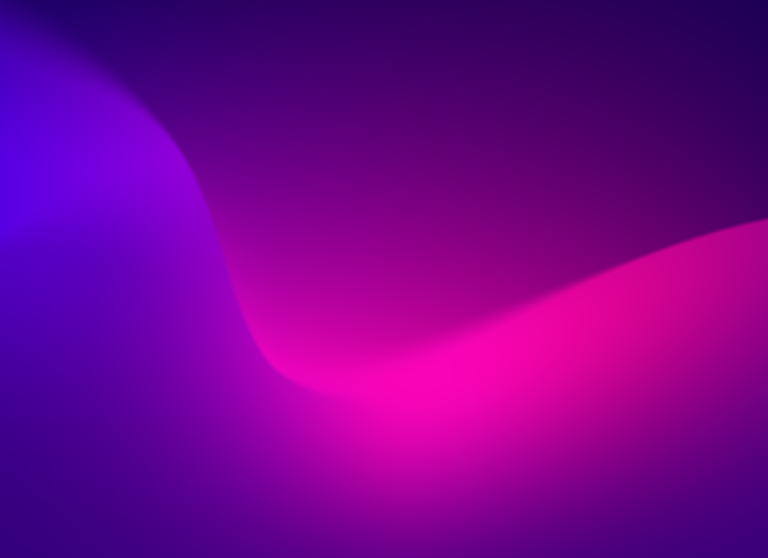
Reproduce this background procedurally as a WebGL 2 fragment shader.

```glsl
#version 300 es
precision highp float;
// Soft violet and magenta waves: a dusky backdrop, a glowing pink ribbon rising
// to the right and a blue fold on the left. Each layer is a smooth colour field,
// cut out by a Hermite curve whose edge runs from blurred to crisp.
uniform vec2 u_resolution;
out vec4 fragColor;

const float ASPECT = 1.381;
const vec3 DUSK = vec3(0.18, 0.0, 0.47);
const vec3 BLUE = vec3(0.36, 0.0, 0.90);

float bell(float d, float width) {
    float q = d / width;
    return exp(-q * q);
}

// Cubic through a and b, each given as (x, y, slope); held flat outside.
float hermite(float x, vec3 a, vec3 b) {
    float w = b.x - a.x;
    float t = clamp((x - a.x) / w, 0.0, 1.0);
    float s = 1.0 - t;
    return s * s * ((1.0 + 2.0 * t) * a.y + t * w * a.z)
         + t * t * ((3.0 - 2.0 * t) * b.y - s * w * b.z);
}

// Quadratic colour ramp through stops at 0, 0.5 and 1.
vec3 ramp(float t, vec3 a, vec3 b, vec3 c) {
    return 2.0 * (t - 0.5) * (t - 1.0) * a + 4.0 * t * (1.0 - t) * b
         + 2.0 * t * (t - 0.5) * c;
}

// Upper outline of the left fold, as depth below the top edge.
float foldCurve(float x) {
    vec3 start = vec3(0.0, 0.027, 0.6);
    vec3 shoulder = vec3(0.297, 0.234, 1.15);
    vec3 drop = vec3(0.405, 0.468, 3.5);
    vec3 heel = vec3(0.504, 0.669, 0.7);
    vec3 tail = vec3(0.755, 0.723, 0.05);
    if (x < shoulder.x) return hermite(x, start, shoulder);
    if (x < drop.x) return hermite(x, shoulder, drop);
    if (x < heel.x) return hermite(x, drop, heel);
    return hermite(x, heel, tail);
}

// Upper outline of the pink ribbon.
float ribbonCurve(float x) {
    return hermite(x, vec3(0.594, 0.676, -0.25), vec3(1.381, 0.392, -0.2));
}

// Signed distance below the fold, corrected for the slope of its outline.
float foldDistance(vec2 p) {
    float e = 0.002;
    float slope = (foldCurve(p.x + e) - foldCurve(p.x - e)) / (2.0 * e);
    return (p.y - foldCurve(p.x)) / sqrt(1.0 + slope * slope);
}

// Dark backdrop that warms towards the valley.
vec3 backdrop(vec2 p, float foldDist) {
    float u = max((p.x - 0.36) / 1.022, -0.25);
    float t = p.y / 0.665;
    vec3 left = ramp(t, vec3(0.16, 0.0, 0.39), vec3(0.45, 0.0, 0.58), vec3(0.90, 0.0, 0.75));
    vec3 middle = ramp(t, vec3(0.18, 0.0, 0.36), vec3(0.43, 0.0, 0.47), vec3(0.80, 0.0, 0.59));
    vec3 right = ramp(t, vec3(0.11, 0.0, 0.33), vec3(0.24, 0.0, 0.38), vec3(0.45, 0.0, 0.45));
    float halo = exp(-max(-foldDist, 0.0) / 0.06) * smoothstep(0.15, 0.5, p.y);
    return ramp(u, left, middle, right) + halo * vec3(0.05, 0.0, 0.04);
}

// Pink light along a bent ridge, wider and weaker away from the bend;
// leftWidth sets its reach to the left.
vec3 pinkGlow(vec2 p, float leftWidth) {
    float dx = p.x - 0.72;
    float bend = sqrt(dx * dx + 0.01) - 0.1;
    float side = smoothstep(-0.1, 0.1, dx);
    float ridge = 0.683 - mix(0.65, 0.45, side) * bend;
    float spread = 0.28 + mix(0.5, 0.15, side) * bend;
    float along = p.x - 0.773;
    float amount = bell(p.y - ridge, spread) * bell(along, along < 0.0 ? leftWidth : 0.85);
    vec3 pink = mix(vec3(0.95, 0.0, 0.88), vec3(0.98, 0.0, 0.72), smoothstep(0.3, 0.72, p.x));
    pink = mix(pink, vec3(0.98, 0.0, 0.59), smoothstep(0.75, 1.2, p.x));
    return mix(DUSK, pink, amount);
}

// Left fold: pink glow, blue light and a brighter band above a soft crease.
vec3 foldColor(vec2 p) {
    vec3 color = pinkGlow(p, 0.52);
    color = mix(color, BLUE, 0.72 * bell(p.x, 0.36) * bell(p.y - 0.36, 0.324));
    float crease = 0.435 - 0.45 * p.x + 1.1 * p.x * p.x;
    float blur = 0.025 + 0.35 * p.x;
    float band = 1.0 - smoothstep(crease - blur, crease + blur, p.y);
    band *= 1.0 - smoothstep(0.32, 0.5, p.x);
    vec3 bandColor = mix(vec3(0.34, 0.0, 0.89), vec3(0.61, 0.0, 0.85), min(p.x / 0.38, 1.0));
    bandColor *= mix(0.76, 1.0, smoothstep(0.0, 0.32, p.y));
    return mix(color, bandColor, band);
}

void main() {
    // Lengths are in canvas heights; y is depth below the top edge.
    vec2 uv = gl_FragCoord.xy / u_resolution;
    vec2 p = vec2(uv.x * ASPECT, 1.0 - uv.y);
    float foldDist = foldDistance(p);
    vec3 color = backdrop(p, foldDist);

    // Ribbon: blurred in the valley, crisp at the right.
    float ribbonBlur = mix(0.045, 0.006, smoothstep(0.6, 1.2, p.x));
    float ribbonDist = p.y - ribbonCurve(p.x);
    color = mix(color, pinkGlow(p, 0.8), smoothstep(-ribbonBlur, ribbonBlur, ribbonDist));

    // Fold: blurred at the far left and where its tail melts into the ribbon.
    float foldBlur = mix(0.07, 0.006, smoothstep(0.0, 0.34, p.x));
    foldBlur += 0.03 * smoothstep(0.55, 0.75, p.x);
    color = mix(color, foldColor(p), smoothstep(-foldBlur, foldBlur, foldDist));

    color.g += 0.015 * smoothstep(0.5, 1.0, color.r);
    fragColor = vec4(clamp(color, 0.0, 1.0), 1.0);
}
```
